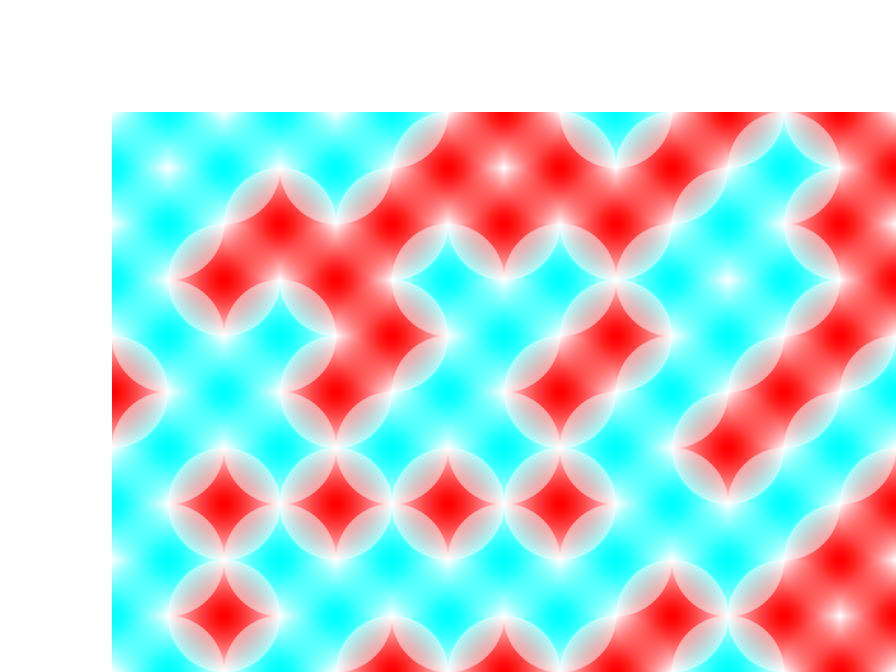
A Shadertoy shader for this pattern:

```glsl
// A random field of red and cyan discs on a checkerboard lattice, set on white.
// Each square tile holds two quarter discs at opposite corners. Discs of one ink
// merge smoothly; discs of different inks average into a pale lens.

const vec3 WHITE = vec3(1.0);
const vec3 RED = vec3(1.0, 0.0, 0.0);
const vec3 CYAN = vec3(0.0, 1.0, 1.0);

const float ROWS = 12.0;                    // disc radii per canvas height
const vec2 FIELD_CORNER = vec2(2.0, 10.0);  // upper left corner of the field
const vec2 FIELD_MIDDLE = vec2(7.0, 5.0);   // centre of the half-turn pairing
const float RED_SHARE = 0.46;
const float FADE_POWER = 1.5;               // fall-off from ink to white

// Integer hash of a lattice point, 0 to 1
float hash(vec2 cell) {
    uvec2 q = uvec2(ivec2(cell)) * uvec2(1597u, 3571u) + uvec2(71u, 193u);
    uint n = (q.x ^ (q.y << 7)) * 40503u;
    n = (n ^ (n >> 15)) * 73939u;
    n = (n ^ (n >> 13)) * 51787u;
    n ^= n >> 16;
    return float(n & 65535u) / 65535.0;
}

// Cells opposite each other draw complementary numbers to keep shares even
bool isRed(vec2 cell) {
    float pick = cell.x > FIELD_MIDDLE.x
        ? 1.0 - hash(2.0 * FIELD_MIDDLE - cell)
        : hash(cell);
    return pick < RED_SHARE;
}

// Whiteness inside a unit disc: 0 at the centre, 1 at the rim
float whiteness(float dist) {
    return pow(min(dist, 1.0), FADE_POWER);
}

// Soft-edged coverage of a unit disc
float coverage(float dist, float pixel) {
    return 1.0 - smoothstep(-0.75 * pixel, 0.75 * pixel, dist - 1.0);
}

vec3 discField(vec2 p, float pixel) {
    // Disc centres are the two tile corners with an odd coordinate sum
    vec2 tile = floor(p);
    float odd = mod(tile.x + tile.y, 2.0);
    vec2 centreA = tile + vec2(1.0 - odd, 0.0);
    vec2 centreB = tile + vec2(odd, 1.0);

    float distA = distance(p, centreA);
    float distB = distance(p, centreB);
    float whiteA = whiteness(distA);
    float whiteB = whiteness(distB);
    bool redA = isRed(centreA);
    bool redB = isRed(centreB);
    vec3 inkA = redA ? RED : CYAN;
    vec3 inkB = redB ? RED : CYAN;

    // Equal inks flow together
    if (redA == redB) return mix(inkA, WHITE, whiteA * whiteB);

    // Unequal inks average where the discs overlap
    float coverA = coverage(distA, pixel);
    float coverB = coverage(distB, pixel);
    vec3 sum = mix(inkA, WHITE, whiteA) * coverA
             + mix(inkB, WHITE, whiteB) * coverB;
    return sum / max(coverA + coverB, 0.001);
}

void mainImage(out vec4 fragColor, in vec2 fragCoord) {
    float pixel = ROWS / iResolution.y;
    vec2 canvas = fragCoord * pixel;

    // Field coordinates run right and down from its upper left corner
    vec2 p = vec2(canvas.x - FIELD_CORNER.x, FIELD_CORNER.y - canvas.y);

    // White margin on the left and the top
    vec2 inside = clamp(p / pixel + 0.5, 0.0, 1.0);
    vec3 color = mix(WHITE, discField(p, pixel), inside.x * inside.y);
    fragColor = vec4(color, 1.0);
}
```
